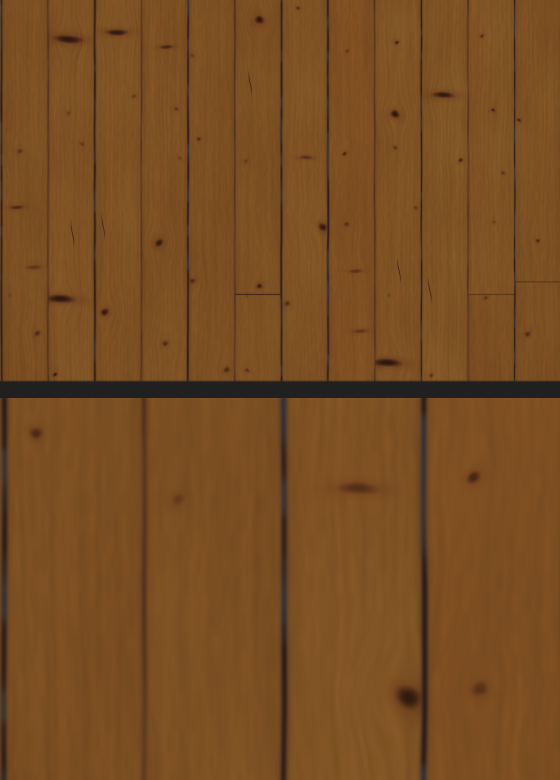
Top, the full canvas; bottom, a detail of the centre.
Give the GLSL for this texture, as a WebGL 1 fragment shader.

```glsl
precision highp float;
// Twelve upright pine floorboards with grain, knots, cracks and dark seams.
uniform vec2 u_resolution;

float hash(vec2 p) {
  return fract(sin(dot(p, vec2(41.3, 289.1))) * 4375.85);
}

float noise(vec2 p) {
  vec2 i = floor(p), f = fract(p);
  f = f * f * (3.0 - 2.0 * f);
  return mix(mix(hash(i), hash(i + vec2(1.0, 0.0)), f.x),
             mix(hash(i + vec2(0.0, 1.0)), hash(i + 1.0), f.x), f.y);
}

// Soft line of half width w, never thinner than a pixel can show
float line(float d, float w, float px) {
  float s = max(w, 0.5 * px);
  return w / s * exp(-d * d / (s * s));
}

void main() {
  // One unit is one board width
  vec2 p = gl_FragCoord.xy / u_resolution * vec2(12.0, 8.2) - vec2(0.03, 0.0);
  float px = 12.0 / u_resolution.x;
  float id = floor(p.x);
  vec2 q = vec2(p.x - id, p.y);

  // Three boards are cut by an end joint
  float jointed = max(step(9.5, id), 1.0 - step(0.5, abs(id - 5.0)));
  float jointY = id > 10.5 ? 2.15 : 1.88;
  float board = id + 40.0 * jointed * step(q.y, jointY);

  // Knots and cracks, scattered one per cell along each board
  float core = 0.0, halo = 0.0, crack = 0.0, bend = 0.0;
  for (int j = -1; j <= 1; j++) {
    vec2 cell = vec2(id, floor(q.y / 1.37) + float(j));
    float kind = hash(cell + 3.7);
    float big = pow(hash(cell + 9.2), 4.0);
    float depth = mix(0.2, 1.0, max(big, pow(hash(cell + 7.1), 2.0)));
    vec2 center = vec2(0.08 + 0.84 * hash(cell + 1.3),
                       (cell.y + 0.1 + 0.8 * hash(cell + 5.9)) * 1.37);
    vec2 d = q - center;
    float present = step(kind, 0.62);
    vec2 shape = kind < 0.14 ? vec2(3.2, 0.9) : vec2(1.0, 0.9);
    vec2 k = d / (shape * mix(0.045, 0.1, big));
    k.y += 0.3 * sin(k.x * 1.2 + kind * 40.0);
    float e = length(k);
    core = max(core, present * depth * (1.0 - smoothstep(0.2, 1.3, e)));
    halo += present * (0.25 + 0.75 * depth) * exp(-0.45 * e * e);
    bend += present * d.x * exp(-dot(d, d) * 9.0) * (0.15 + big);

    // Thin upright cracks
    float taper = 1.0 - smoothstep(0.08, 0.34, abs(d.y));
    crack = max(crack, step(0.92, kind) * taper *
                line(d.x + 0.05 * d.y + 0.02 * sin(d.y * 9.0), 0.014, px));
  }

  // Grain flows round the knots
  float gx = q.x - bend + 0.05 * (noise(vec2(board * 7.0, q.y * 0.6)) - 0.5);
  float fibre = noise(vec2(gx * 24.0 + board * 31.0, q.y * 0.7)) - 0.5;
  float streak = noise(vec2(gx * 7.0 + board * 17.0, q.y * 0.25)) - 0.5;
  float blotch = noise(vec2(q.x * 1.3 + board * 5.0, q.y * 0.8)) - 0.5;
  float rings = sin(gx * 72.0 + 5.0 * noise(vec2(gx * 3.0 + board, q.y * 0.5)));
  float pores = noise(vec2(gx * 34.0 + board * 13.0, q.y * 7.0)) - 0.5;

  // Wood tone, different on every board
  float tone = hash(vec2(board, 2.4));
  vec3 color = mix(vec3(0.480, 0.300, 0.130), vec3(0.510, 0.338, 0.150),
                   clamp(0.5 + 0.45 * (tone - 0.5) + 0.75 * blotch, 0.0, 1.0));
  float ruddy = 1.0 - step(0.5, abs(id - 7.0));
  color = mix(color, vec3(0.49, 0.285, 0.12), 0.45 * ruddy);
  color *= 1.0 + 0.06 * fibre + 0.035 * streak + 0.05 * pores
         + 0.014 * rings * (0.2 + hash(vec2(board, 8.8)));
  float stain = smoothstep(0.72, 0.95, noise(vec2(gx * 9.0 + board * 3.0, q.y * 0.7)));
  color = mix(color, vec3(0.45, 0.25, 0.11), 0.2 * stain);

  // Knots: rusty rim, dark heart
  color = mix(color, vec3(0.38, 0.17, 0.08), 0.6 * min(halo, 1.0));
  color = mix(color, vec3(0.13, 0.06, 0.05), core * 0.9);
  color = mix(color, vec3(0.26, 0.15, 0.10), crack * 0.8);

  // Row of small nail marks
  vec2 nail = q - vec2(0.15 + 0.6 * hash(vec2(id, 6.1)), 1.86);
  float nailed = step(0.5, hash(vec2(id, 4.5)));
  color = mix(color, vec3(0.27, 0.22, 0.16),
              0.55 * nailed * line(length(nail * vec2(1.0, 0.7)), 0.03, px));

  // Seams: dark gaps with blue glints alternate with soft brown ones
  float seam = floor(p.x + 0.5);
  float gap = p.x - seam + 0.012 * (noise(vec2(seam * 9.0, q.y * 1.5)) - 0.5);
  float open = 1.0 - step(0.5, mod(seam + step(6.5, seam), 2.0));
  float wear = noise(vec2(seam * 23.0, q.y * 2.2));
  float glint = smoothstep(0.45, 0.9, noise(vec2(seam * 11.0, q.y * 4.0)));
  vec3 gapColor = mix(vec3(0.29, 0.17, 0.11),
                      mix(vec3(0.17, 0.11, 0.10), vec3(0.20, 0.19, 0.22), glint), open);
  float thin = step(5.5, seam) * (1.0 - step(0.5, abs(seam - 9.0)));
  float width = mix(0.021, mix(0.024, 0.019, thin), open) * (seam > 10.5 ? 0.7 : 1.0);
  color *= 1.0 - 0.1 * exp(-abs(gap) * 18.0);
  float strength = mix(0.4 + 0.4 * wear, 0.8 + 0.2 * wear, open);
  color = mix(color, gapColor, line(gap, width, px) * strength);

  // End joints and the shadow along the bottom edge
  float joint = jointed * line(q.y - jointY, 0.016, px);
  color = mix(color, vec3(0.25, 0.15, 0.10), joint * (id < 6.0 ? 0.9 : 0.5));
  color = mix(color, vec3(0.20, 0.12, 0.09), 0.85 * line(q.y, 0.03, px));

  gl_FragColor = vec4(color, 1.0);
}
```
